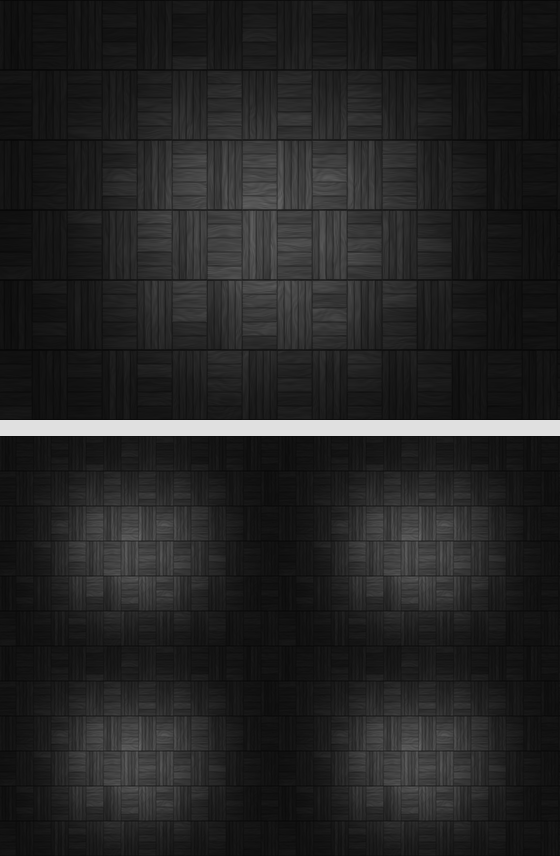
Top, the tile; bottom, the same tile 2 across and 2 down.
A Shadertoy shader for this texture:

```glsl
// Dark parquet: a checkerboard of upright blocks, each split into five slats
// running along or across it. Every slat has its own tone and wood grain, and
// a periodic pool of light brightens the middle, so that the canvas tiles.

#define COLUMNS 16.0
#define ROWS 6.0
#define SLATS 5.0
#define COLUMN_SHIFT 0.083
#define LIGHT_CENTER vec2(0.485, 0.47)
#define EDGE_TONE 0.070
#define PEAK_TONE 0.315
#define TONE_SPREAD 0.30
#define GRAIN_DEPTH 0.24
#define JOINT_HALF_WIDTH 0.012

const float TAU = 6.2831853;

float hash(vec2 p) {
    vec3 q = fract(p.xyx * 0.1031);
    q += dot(q, q.yzx + 33.33);
    return fract((q.x + q.y) * q.z);
}

float valueNoise(vec2 p) {
    vec2 cell = floor(p);
    vec2 f = fract(p);
    f = f * f * (3.0 - 2.0 * f);
    float low = mix(hash(cell), hash(cell + vec2(1, 0)), f.x);
    float high = mix(hash(cell + vec2(0, 1)), hash(cell + vec2(1, 1)), f.x);
    return mix(low, high, f.y);
}

// Signed wood pattern; p.x runs along the slat, p.y across it.
float woodGrain(vec2 p, float seed) {
    vec2 offset = vec2(seed * 91.0, seed * 57.0);
    float bend = valueNoise(p * vec2(1.6, 3.0) + offset);
    float across = p.y + 0.16 * bend;
    float broad = valueNoise(vec2(p.x * 1.5, across * 13.0) + offset) - 0.5;
    float fine = valueNoise(vec2(p.x * 4.0, across * 34.0) + offset) - 0.5;
    float rings = sin(TAU * (p.y * 5.0 + 3.0 * bend));
    return 0.7 * broad + 0.8 * fine + 0.16 * rings * step(0.45, seed);
}

// Antialiased line coverage at a distance from its middle.
float joint(float dist, float halfWidth, float pixel) {
    return clamp((halfWidth - dist) / pixel + 0.5, 0.0, 1.0);
}

// Distance to the nearest whole number.
float toInteger(float x) {
    return abs(fract(x + 0.5) - 0.5);
}

// Light that repeats with the canvas.
float lightPool(vec2 uv) {
    vec2 wave = 0.5 + 0.5 * cos(TAU * (uv - LIGHT_CENTER));
    return pow(wave.x, 1.2) * mix(0.14, 1.0, wave.y);
}

void mainImage(out vec4 fragColor, in vec2 fragCoord) {
    vec2 uv = fragCoord / iResolution.xy;

    // Block and position in it, measured in block widths (blocks are 1 by 2)
    vec2 grid = uv * vec2(COLUMNS, ROWS) + vec2(COLUMN_SHIFT, 0.0);
    vec2 block = mod(floor(grid), vec2(COLUMNS, ROWS));
    vec2 local = fract(grid);
    vec2 pos = local * vec2(1.0, 2.0);
    float pixel = 2.0 * ROWS / iResolution.y;

    // Slat direction alternates from block to block
    bool lying = mod(block.x + block.y, 2.0) < 0.5;
    float slatCoord = (lying ? local.y : local.x) * SLATS;
    float slatSize = (lying ? 2.0 : 1.0) / SLATS;
    vec2 grainPos = lying ? pos : pos.yx;

    // Tone and grain of the slat
    float seed = hash(block * vec2(7.0, 13.0) + floor(slatCoord) * vec2(31.0, 17.0) + 5.0);
    float blockTone = hash(block + 71.0) - 0.5;
    float tone = 1.0 + TONE_SPREAD * (seed - 0.5) + 0.10 * blockTone;
    tone *= 1.0 + GRAIN_DEPTH * woodGrain(grainPos, seed);

    // Joints between slats, columns and rows
    float slatJoint = joint(toInteger(slatCoord) * slatSize, JOINT_HALF_WIDTH, pixel);
    float columnJoint = joint(toInteger(local.x), JOINT_HALF_WIDTH, pixel);
    float rowJoint = joint(toInteger(local.y) * 2.0, JOINT_HALF_WIDTH * 1.3, pixel);
    float shade = max(max(0.50 * slatJoint, 0.55 * columnJoint), 0.85 * rowJoint);

    float light = mix(EDGE_TONE, PEAK_TONE, lightPool(uv));
    fragColor = vec4(vec3(light * tone * (1.0 - shade)), 1.0);
}
```
